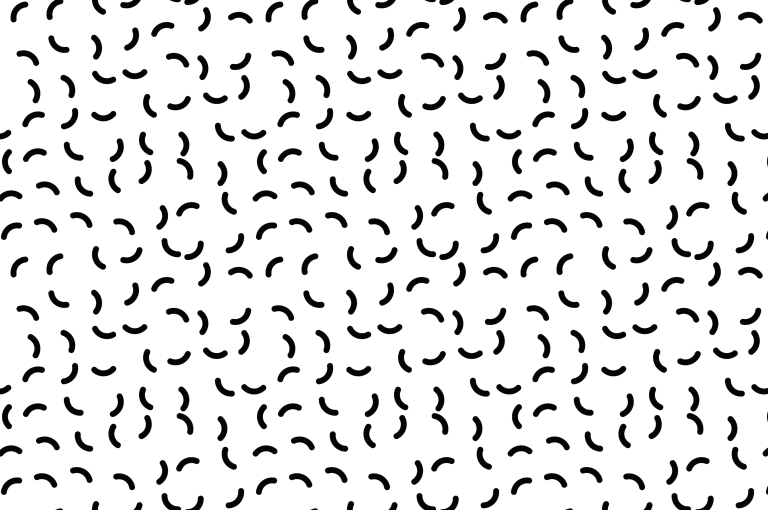
This pattern is drawn by a Shadertoy shader. Its source:

```glsl
#define TILES 2.0          // repeats over the canvas height
#define ARC_RADIUS 0.052   // in tile units, as are the widths
#define ARC_HALF_ANGLE 0.8
#define HALF_WIDTH 0.0115
#define JITTER 0.38        // share of a lattice cell
#define EDGE_SOFTNESS 0.7  // in pixels
#define INK vec3(0.01)
#define PAPER vec3(1.0)

const float TAU = 6.2831853;
const float ARCS_PER_TILE = 50.0;

// Tilted lattice with 7 * 7 + 1 * 1 = 50 cells in each tile
const mat2 TILE_TO_LATTICE = mat2(7.0, -1.0, 1.0, 7.0);

vec3 hash31(float n) {
    vec3 p = fract(vec3(n) * vec3(0.1031, 0.1030, 0.0973));
    p += dot(p, p.yzx + 33.33);
    return fract((p.xxy + p.yzz) * p.zyx);
}

mat2 rotation(float angle) {
    float c = cos(angle), s = sin(angle);
    return mat2(c, s, -s, c);
}

// Distance to a round-capped arc, centred on its own middle
float arcDistance(vec2 p) {
    vec2 tip = vec2(sin(ARC_HALF_ANGLE), cos(ARC_HALF_ANGLE));
    p.y += 0.5 * ARC_RADIUS * (1.0 + tip.y);
    p.x = abs(p.x);
    bool beyondTip = tip.y * p.x > tip.x * p.y;
    float d = beyondTip ? length(p - tip * ARC_RADIUS) : abs(length(p) - ARC_RADIUS);
    return d - HALF_WIDTH;
}

// Nearest of the scattered arcs around a point in tile units
float scatteredArcs(vec2 p) {
    vec2 q = TILE_TO_LATTICE * p;
    vec2 home = floor(q);
    float nearest = 1.0;
    for (int y = -1; y <= 1; y++)
    for (int x = -1; x <= 1; x++) {
        vec2 cell = home + vec2(x, y);
        // This key repeats exactly with the tile
        float key = mod(7.0 * cell.x - cell.y, ARCS_PER_TILE);
        vec3 rnd = hash31(key + 11.0);
        vec2 centre = cell + 0.5 + JITTER * (rnd.xy - 0.5);
        vec2 local = (q - centre) / sqrt(ARCS_PER_TILE);
        nearest = min(nearest, arcDistance(rotation(TAU * rnd.z) * local));
    }
    return nearest;
}

void mainImage(out vec4 fragColor, in vec2 fragCoord) {
    float pixel = TILES / iResolution.y;
    float edge = EDGE_SOFTNESS * pixel;
    float d = scatteredArcs(fragCoord * pixel);
    fragColor = vec4(mix(INK, PAPER, smoothstep(-edge, edge, d)), 1.0);
}
```
